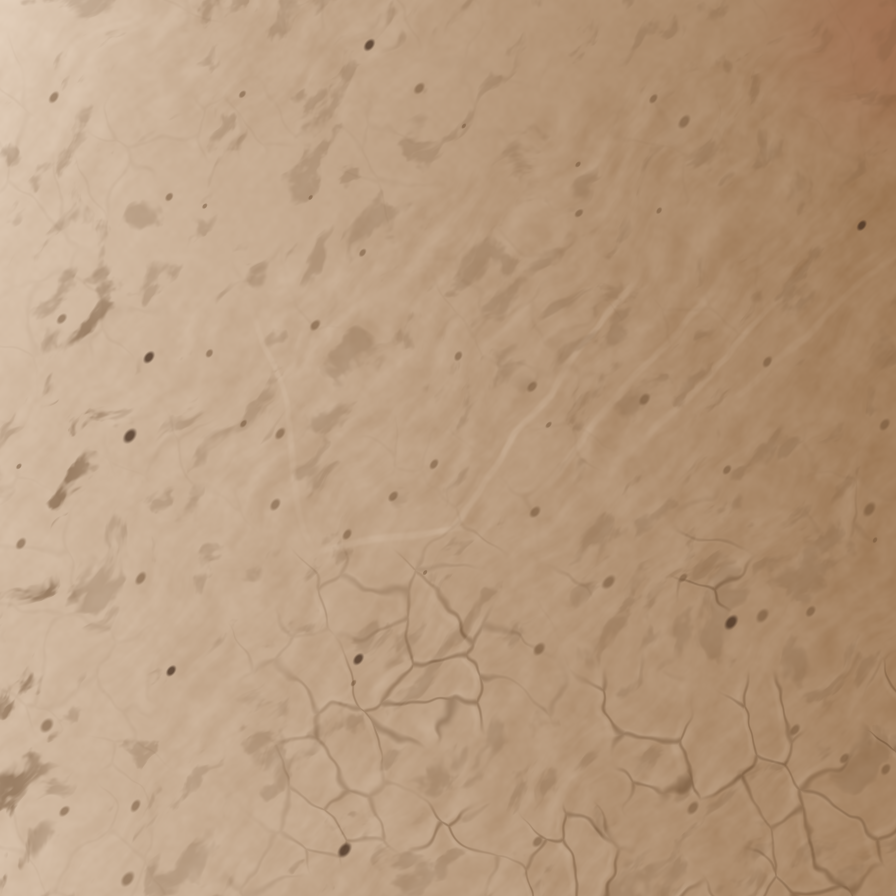
Reproduce this texture procedurally as a three.js fragment shader.

```glsl
// Draws softly lit tan stone with diagonal grain, pale veins, fine cracks and dark specks.
varying vec2 vUv;

const vec3 SHADE = vec3(0.615, 0.472, 0.335);
const vec3 LIGHT = vec3(0.845, 0.757, 0.668);
const vec3 STAIN = vec3(0.43, 0.31, 0.20);
const vec3 SPECK = vec3(0.27, 0.18, 0.12);
const vec3 BLUSH = vec3(0.64, 0.43, 0.32);

float hash(vec2 p) {
  vec3 q = fract(p.xyx * 0.1031);
  q += dot(q, q.yzx + 33.33);
  return fract((q.x + q.y) * q.z);
}

vec2 hash2(vec2 p) {
  return vec2(hash(p), hash(p + 71.7));
}

float noise(vec2 p) {
  vec2 i = floor(p), f = fract(p);
  f = f * f * (3.0 - 2.0 * f);
  float low = mix(hash(i), hash(i + vec2(1, 0)), f.x);
  float high = mix(hash(i + vec2(0, 1)), hash(i + vec2(1, 1)), f.x);
  return mix(low, high, f.y);
}

float fbm(vec2 p) {
  float sum = 0.0, gain = 0.5;
  for (int i = 0; i < 4; i++) {
    sum += gain * noise(p);
    p = mat2(1.6, 1.2, -1.2, 1.6) * p + 17.3;
    gain *= 0.5;
  }
  return sum / 0.9375;
}

vec2 rotate(vec2 p, float angle) {
  float c = cos(angle), s = sin(angle);
  return vec2(c * p.x + s * p.y, c * p.y - s * p.x);
}

// Gap between the two nearest cell centres: zero along the cell borders
float cellBorder(vec2 p) {
  vec2 cell = floor(p);
  float nearest = 9.0, second = 9.0;
  for (int y = -1; y <= 1; y++) {
    for (int x = -1; x <= 1; x++) {
      vec2 id = cell + vec2(x, y);
      float d = length(id + hash2(id) - p);
      second = min(second, max(nearest, d));
      nearest = min(nearest, d);
    }
  }
  return second - nearest;
}

// Soft stroke from a to b, fading at both ends
float stroke(vec2 p, vec2 a, vec2 b, float width) {
  vec2 along = b - a;
  float h = clamp(dot(p - a, along) / dot(along, along), 0.0, 1.0);
  float fade = smoothstep(0.0, 0.08, h) * smoothstep(1.0, 0.7, h);
  return fade * (1.0 - smoothstep(0.2 * width, width, length(p - a - along * h)));
}

// Scattered slanted dots, one at most in each grid cell
float specks(vec2 p, float count, float chance, float radius) {
  vec2 id = floor(p * count);
  vec2 offset = (fract(p * count) - 0.25 - 0.5 * hash2(id)) / count;
  offset = rotate(offset, 0.9) * vec2(0.65, 1.0);
  float size = radius * (0.5 + hash(id + 5.3));
  float present = step(hash(id + 19.1), chance);
  return present * (1.0 - smoothstep(0.4 * size, size, length(offset)));
}

void main() {
  vec2 p = vUv;
  vec2 wobble = vec2(fbm(p * 9.0), fbm(p * 9.0 + 40.0)) - 0.5;
  vec2 grain = rotate(p + 0.06 * wobble, 0.87);

  // Broad light from the left, deepest at the upper right
  float tone = 0.93 - 0.84 * p.x;
  tone += 0.16 * (p.y - 0.5) * (0.45 - p.x) * 2.0;
  tone += 0.14 * smoothstep(0.25, 0.0, p.x) * smoothstep(0.55, 1.0, p.y);
  tone += 0.12 * (fbm(p * 3.5 + 8.0) - 0.5);

  // Mottling and embossed grain, calmer above a slanting edge
  float slope = p.y - 0.57 - 0.45 * p.x + 0.15 * wobble.x;
  float calm = smoothstep(-0.01, 0.03, slope) * smoothstep(0.22, 0.1, slope);
  float rough = (1.0 - 0.65 * calm) * mix(0.6, 1.0, smoothstep(0.05, 0.4, p.x));
  vec2 fibre = grain * vec2(16.0, 48.0);
  float relief = fbm(fibre) - fbm(fibre + vec2(0.25, -0.45));
  tone += rough * (0.25 * relief + 0.16 * (fbm(p * 38.0) - 0.5));
  tone += 0.05 * (noise(p * 150.0) - 0.5) + 0.025 * calm;

  // Pale diagonal veins and one bent vein
  float vein = 0.0;
  vec2 bent = p + 0.03 * wobble;
  for (int i = 0; i < 4; i++) {
    float k = float(i);
    vec2 start = vec2(0.50 + 0.105 * k, 0.40 + 0.05 * k);
    vec2 reach = vec2(0.23, 0.33 - 0.045 * k);
    vein = max(vein, stroke(bent, start, start + reach, 0.006) * (1.0 - 0.15 * k));
  }
  vec2 elbow = vec2(0.35, 0.39);
  vein = max(vein, 0.7 * stroke(bent, elbow, vec2(0.56, 0.42), 0.006));
  vein = max(vein, 0.6 * stroke(bent, elbow, vec2(0.28, 0.68), 0.005));
  tone += 0.17 * vein * (0.5 + 0.7 * noise(p * 24.0));

  // Broken cracks, mostly low and to the right, each with a pale lip
  vec2 crackle = rotate(p + 0.09 * wobble, 0.5) * vec2(17.0, 12.0);
  float region = smoothstep(0.42, 0.25, p.y - 0.08 * p.x) * smoothstep(0.2, 0.5, p.x);
  float broken = smoothstep(0.42, 0.72, noise(p * 14.0 + 3.0)) * (0.12 + 0.88 * region);
  float crack = broken * (1.0 - smoothstep(0.0, 0.10, cellBorder(crackle)));
  float lip = broken * (1.0 - smoothstep(0.0, 0.18, cellBorder(crackle + vec2(0.1, -0.08))));
  tone += 0.09 * lip;

  // Brown smudges, gathered along a slanting trail on the left
  float trail = 1.0 - smoothstep(0.0, 0.06, abs(p.x - 0.17 * p.y + 0.01));
  float smudge = smoothstep(0.60, 0.76, fbm(grain * vec2(22.0, 42.0) + 9.0));
  smudge *= 0.20 + 0.35 * trail * smoothstep(0.75, 0.6, p.y);

  // Combine the colours
  vec3 color = mix(SHADE, LIGHT, clamp(tone, -0.15, 1.2));
  color = mix(color, BLUSH, 0.6 * smoothstep(0.2, 0.0, length(p - vec2(1.0, 0.97))));
  color = mix(color, STAIN, clamp(0.42 * crack + smudge, 0.0, 0.6));
  color = mix(color, STAIN, 0.5 * specks(p + 0.01 * wobble, 24.0, 0.09, 0.005));
  color = mix(color, SPECK, 0.75 * specks(p, 9.0, 0.10, 0.005));
  gl_FragColor = vec4(color, 1.0);
}
```
